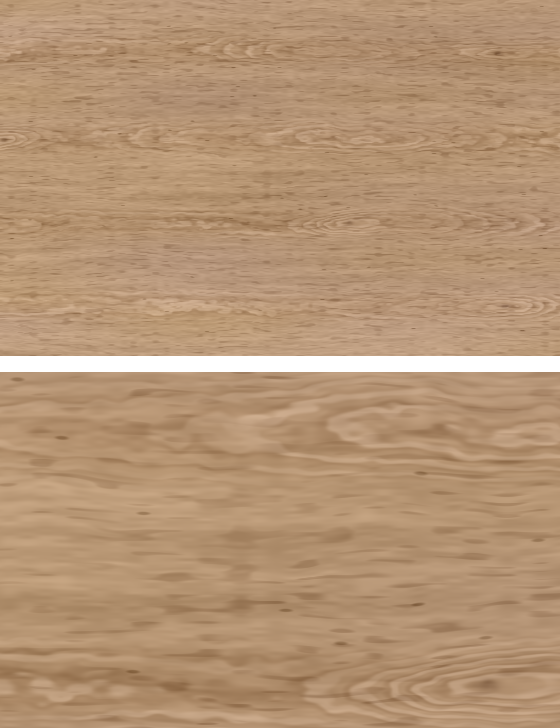
Top, the full canvas; bottom, a detail of the centre.
This texture is drawn by a WebGL 2 fragment shader. Its source:

```glsl
#version 300 es
precision highp float;
// Pale oak veneer with horizontal grain: four rows of cathedral figure are
// contours of a ring-distance field bent by slow noise and by small knots.
// Stretched noise adds tone bands, fibres, dark pores and sparse flecks.
uniform vec2 u_resolution;
out vec4 fragColor;

float hash(vec2 p) {
  vec3 q = fract(p.xyx * 0.1031);
  q += dot(q, q.yzx + 33.33);
  return fract((q.x + q.y) * q.z);
}

float noise(vec2 p) {
  vec2 i = floor(p), f = fract(p);
  f = f * f * (3.0 - 2.0 * f);
  return mix(mix(hash(i), hash(i + vec2(1, 0)), f.x),
             mix(hash(i + vec2(0, 1)), hash(i + vec2(1, 1)), f.x), f.y);
}

// Noise centred on zero
float wave(vec2 p) { return noise(p) - 0.5; }

// Sparse dark flecks, one possible in each cell
float flecks(vec2 p) {
  vec2 g = p * vec2(16.0, 34.0), cell = floor(g);
  vec2 centre = 0.3 + 0.4 * vec2(hash(cell + 3.1), hash(cell + 8.7));
  vec2 d = (fract(g) - centre) / vec2(0.14, 0.08);
  return step(0.92, hash(cell + 51.0)) * (1.0 - smoothstep(0.3, 1.0, length(d)));
}

void main() {
  vec2 p = gl_FragCoord.xy / u_resolution.y;

  // Gently swaying grain direction
  float y = p.y + 0.024 * wave(p * vec2(2.5, 4.0))
          + 0.011 * wave(p * vec2(9.0, 14.0) + 7.0)
          + 0.003 * wave(p * vec2(30.0, 50.0));

  // Rows of cathedral figure
  float row = clamp(floor((y - 0.021) / 0.238), 0.0, 3.0);
  float dy = y - 0.14 - 0.238 * row;
  float figure = 1.0 - smoothstep(0.014, 0.06, abs(dy));
  float depth = 0.015 + 0.095 * noise(vec2(p.x * 2.3 + row * 17.3, row * 5.0 + 2.0));
  float radius = length(vec2(dy * 1.5, depth));

  // One knot per row pulls the rings into an eye
  float knotX = vec4(1.42, 0.98, 0.01, 1.40)[int(row)];
  vec2 k = vec2(p.x - knotX, dy);
  radius -= 0.035 * exp(-dot(k * k, vec2(90.0, 1500.0)));

  // Ragged growth rings: a pale line followed by a darker edge
  float ring = radius / 0.0125 + 0.4 * wave(p * vec2(55.0, 130.0))
             + 0.5 * wave(p * vec2(14.0, 30.0));
  float f = fract(ring), soft = min(fwidth(ring), 0.3);
  float pale = 1.0 - smoothstep(0.05, 0.2 + soft, abs(f - 0.42));
  float edge = smoothstep(0.5, 0.7, f) * (1.0 - smoothstep(0.7, 1.0, f));
  float patches = smoothstep(0.25, 0.75, noise(p * vec2(6.0, 22.0) + 40.0));

  // Broad tone and straight grain
  vec3 color = vec3(0.724, 0.595, 0.471);
  float tone = 0.055 * wave(p * vec2(0.9, 8.0) + 11.0)
             + 0.035 * wave(vec2(p.x * 1.6, y * 42.0))
             + 0.045 * wave(vec2(p.x * 3.5, y * 115.0)) * (1.0 - 0.6 * figure);
  color += tone;
  color += vec3(0.004, 0.0, -0.045) * wave(p * vec2(1.8, 11.0) + 23.0);

  // Figure shading, warmer inside the rows
  color -= figure * vec3(0.016, 0.021, 0.029);
  color += figure * pale * mix(0.25, 1.0, patches) * vec3(0.062, 0.068, 0.078);
  color -= figure * edge * vec3(0.045, 0.049, 0.050);

  // Fibres and short dark pores
  color += 0.045 * wave(vec2(p.x * 16.0, y * 175.0));
  color += 0.055 * wave(vec2(p.x * 60.0, y * 320.0) + 5.0);
  float pores = smoothstep(0.66, 0.92, noise(vec2(p.x * 32.0, y * 240.0) + 91.0));
  pores *= 0.45 + 0.55 * noise(p * vec2(4.0, 18.0) + 60.0);
  color -= pores * vec3(0.095, 0.100, 0.098);

  // Flecks and knot cores
  color -= 0.13 * flecks(vec2(p.x, y));
  float core = exp(-dot(k * k, vec2(9000.0, 40000.0)));
  color -= core * (0.10 + 0.16 * noise(p * vec2(110.0, 190.0))) * vec3(1.0, 1.0, 0.9);

  fragColor = vec4(clamp(color, 0.0, 1.0), 1.0);
}
```
